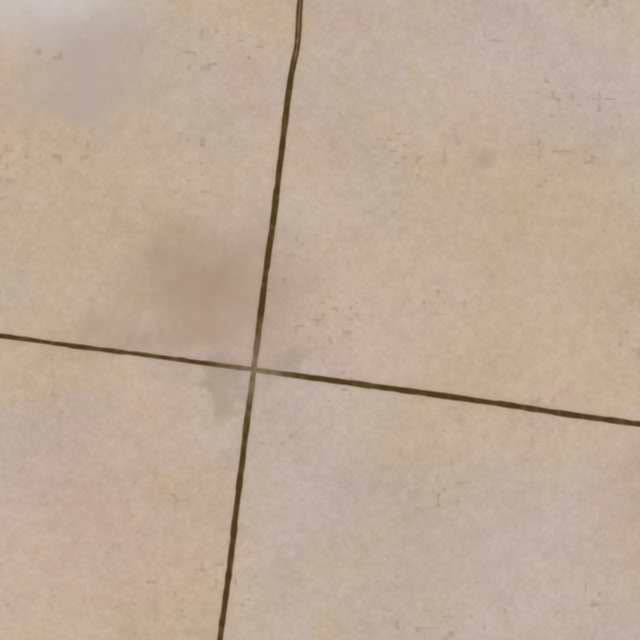
A WebGL 1 fragment shader for this texture:

```glsl
precision highp float;
// Worn beige stone tiles, seen close up around one joint crossing.
// A tilted, repeating grid gives the dark grout; layered value noise
// gives the blotchy stone, and soft warped ellipses give the stains.
uniform vec2 u_resolution;

const vec3 STONE = vec3(0.75, 0.68, 0.62);
const vec3 WARM = vec3(0.76, 0.68, 0.57);
const vec3 COOL = vec3(0.75, 0.685, 0.65);
const vec3 PINK = vec3(0.765, 0.66, 0.59);
const vec3 GLEAM = vec3(0.80, 0.765, 0.755);
const vec3 STAIN = vec3(0.65, 0.56, 0.485);
const vec3 GREY_STAIN = vec3(0.65, 0.58, 0.52);
const vec3 LILAC = vec3(0.71, 0.645, 0.62);
const vec3 GROUT = vec3(0.30, 0.23, 0.13);
const vec3 PALE_GROUT = vec3(0.51, 0.44, 0.35);
const vec2 CROSSING = vec2(0.397, 0.423);
const float TILE = 0.9;

float hash(vec2 p) {
  vec3 q = fract(vec3(p.xyx) * 0.1031);
  q += dot(q, q.yzx + 33.33);
  return fract((q.x + q.y) * q.z);
}

float noise(vec2 p) {
  vec2 i = floor(p), f = fract(p);
  f = f * f * (3.0 - 2.0 * f);
  return mix(mix(hash(i), hash(i + vec2(1.0, 0.0)), f.x),
             mix(hash(i + vec2(0.0, 1.0)), hash(i + 1.0), f.x), f.y);
}

float fbm(vec2 p) {
  float sum = 0.0, amp = 0.5;
  for (int i = 0; i < 5; i++) {
    sum += amp * noise(p);
    p = mat2(1.6, 1.2, -1.2, 1.6) * p + 17.3;
    amp *= 0.55;
  }
  return sum;
}

// Soft ellipse: 1 at the centre, 0 beyond its radii
float blob(vec2 p, vec2 centre, vec2 radii) {
  return 1.0 - smoothstep(0.0, 1.0, length((p - centre) / radii));
}

// Signed distances to the nearest upright (x) and level (y) joint
vec2 jointOffset(vec2 p) {
  vec2 d = p - CROSSING;
  float bend = 0.131 + 0.011 * smoothstep(-0.1, 0.1, d.x);
  vec2 g = vec2(d.x - 0.126 * d.y, d.y + bend * d.x) * 0.991;
  g.x += 0.002 * (noise(vec2(p.y * 9.0, 4.0)) - 0.5);
  g.x -= 0.004 * smoothstep(0.87, 0.93, p.y) * (1.0 - smoothstep(0.93, 1.0, p.y));
  g.y += 0.0015 * (noise(vec2(p.x * 9.0, 8.0)) - 0.5);
  return (fract(g / TILE + 0.5) - 0.5) * TILE;
}

vec3 stone(vec2 p) {
  vec3 c = mix(STONE, WARM, 0.85 * smoothstep(0.42, 0.66, fbm(p * 7.0 + 3.0)));
  c = mix(c, COOL, 0.7 * smoothstep(0.50, 0.74, fbm(p * 6.0 + 41.0)));
  c = mix(c, PINK, 0.6 * smoothstep(0.52, 0.76, fbm(p * 8.0 + 73.0)));
  // Broad tints: yellow above, pink and grey below
  c = mix(c, WARM, 0.5 * blob(p, vec2(0.2, 0.75), vec2(0.35, 0.3)));
  c = mix(c, WARM, 0.45 * blob(p, vec2(0.75, 0.65), vec2(0.45, 0.35)));
  c = mix(c, PINK, 0.6 * blob(p, vec2(0.15, 0.17), vec2(0.3, 0.27)));
  c = mix(c, PINK, 0.5 * blob(p, vec2(0.58, 0.5), vec2(0.25, 0.14)));
  c = mix(c, COOL, 0.7 * blob(p, vec2(0.75, 0.15), vec2(0.45, 0.3)));
  c = mix(c, COOL, 0.6 * blob(p, vec2(0.92, 0.9), vec2(0.3, 0.22)));
  // Slow shading, mottling and fine grain
  c += 0.05 * (fbm(p * 9.0 + 11.0) - 0.55);
  c += 0.022 * (noise(p * 75.0) - 0.5) + 0.026 * (noise(p * 160.0) - 0.5);
  return c + 0.028 * (noise(p * 310.0) - 0.5);
}

vec3 wear(vec3 c, vec2 p) {
  vec2 w = p + 0.12 * (vec2(fbm(p * 14.0), fbm(p * 14.0 + 29.0)) - 0.6);
  // Brown smudge and grey damp marks around the crossing
  float smudge = blob(w, vec2(0.32, 0.53), vec2(0.19, 0.20));
  c = mix(c, STAIN, smudge * (0.4 + 0.7 * fbm(p * 10.0)));
  c = mix(c, STAIN, 0.45 * blob(w, vec2(0.2, 0.46), vec2(0.16, 0.05)));
  float damp = blob(w, vec2(0.355, 0.39), vec2(0.05, 0.07));
  damp = max(damp, 0.7 * blob(w, vec2(0.43, 0.425), vec2(0.085, 0.04)));
  c = mix(c, GREY_STAIN, 0.6 * smoothstep(0.05, 0.7, damp));
  // Gleam and a lilac haze in the upper left
  c = mix(c, GLEAM, blob(w, vec2(0.08, 1.03), vec2(0.24, 0.17)));
  c = mix(c, LILAC, 0.7 * blob(w, vec2(0.12, 0.86), vec2(0.2, 0.14)));
  // Two faint drops
  vec2 v = p + 0.02 * (vec2(noise(p * 50.0), noise(p * 50.0 + 7.0)) - 0.5);
  float drops = blob(v, vec2(0.749, 0.753), vec2(0.03, 0.028));
  drops = max(drops, 0.5 * blob(v, vec2(0.716, 0.79), vec2(0.022)));
  return mix(c, GREY_STAIN, 0.6 * drops);
}

// Sparse ragged flecks where two noise layers peak together
float flecks(vec2 p) {
  float patches = smoothstep(0.55, 0.8, noise(p * 13.0 + 5.0));
  return patches * smoothstep(0.76, 0.95, noise(p * vec2(95.0, 110.0) + 31.0));
}

void main() {
  vec2 p = gl_FragCoord.xy / u_resolution;
  float soft = 0.5 / min(u_resolution.x, u_resolution.y) + 0.0014;
  vec3 c = wear(stone(p), p);
  c = mix(c, STAIN, 0.5 * flecks(p));

  // Grout: uneven widths, thinner on the left, paler at the crossing
  vec2 d = abs(jointOffset(p));
  vec2 halfWidth = vec2(0.0045, mix(0.0034, 0.0043, smoothstep(0.25, 0.6, p.x)));
  halfWidth += 0.0014 * (noise(p * 70.0) - 0.5);
  vec2 line = 1.0 - smoothstep(halfWidth - soft, halfWidth + soft, d);
  float edge = 1.0 - smoothstep(0.003, 0.014, min(d.x, d.y));
  c = mix(c, STAIN, 0.25 * edge);
  float pale = 0.8 * (1.0 - smoothstep(0.01, 0.10, length(p - CROSSING)));
  pale = max(pale, 0.6 * smoothstep(0.87, 0.93, p.y) * (1.0 - smoothstep(0.0, 0.003, d.x)));
  pale = clamp(pale + 0.5 * (noise(p * 110.0) - 0.4), 0.0, 1.0);
  vec3 grout = mix(GROUT, PALE_GROUT, pale);
  gl_FragColor = vec4(mix(c, grout, max(line.x, line.y)), 1.0);
}
```
